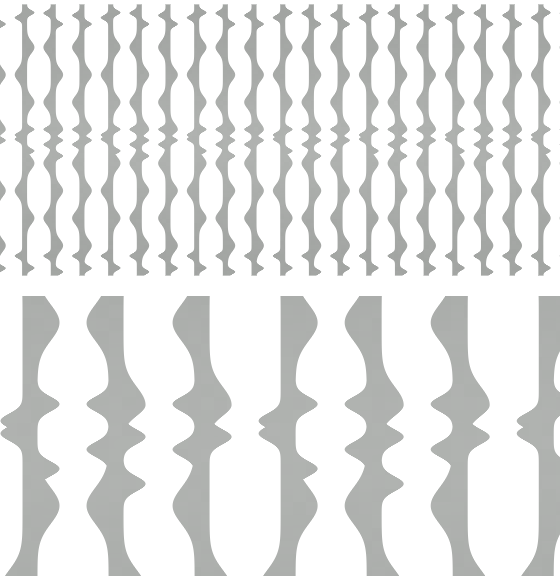
Top: the whole. Bottom: its middle third, enlarged.
A Shadertoy shader for this pattern:

```glsl
// Grey vertical bars with mirrored bulges and small spurs, enclosing white cells.

// Lengths are in canvas heights; the canvas is two units wide.
const float CANVAS_WIDTH = 2.0;
const float PITCH = 0.10243;
const float FIRST_BAR = 0.0878;
const float BAR_HALF = 0.0089;
const float BUMP_REACH = 0.0262;
const float MARGIN = 0.0156;

// Broad bulges alternate between the two sides of a bar.
const float BULGE_STEP = 0.196;
const float INNER_START = 0.169;
const float OUTER_START = 0.267;
const float SEAM_SHIFT = 0.022;
const float BULGE_WIDTH = 0.0215;
const float CUT_WIDTH = 0.013;
const float SPUR_WIDTH = 0.0088;

const vec3 PAPER = vec3(1.0);
const vec3 GREY_DARK = vec3(0.635, 0.645, 0.635);
const vec3 GREY_LIGHT = vec3(0.69, 0.70, 0.69);
const float GRAIN = 0.008;
const float GRAIN_CELLS = 64.0;

// Spur heights from the top, four for each of the three bar kinds.
const float INNER_SPURS[12] = float[12](
    0.045, 0.462, 0.539, 0.957,
    0.047, 0.462, 0.516, 0.914,
    0.055, 0.462, 0.516, 0.914);
const float OUTER_SPURS[12] = float[12](
    0.063, 0.482, 0.497, 0.914,
    0.086, 0.501, 0.557, 0.971,
    0.086, 0.501, 0.501, 0.958);

float hash(vec2 p) {
    vec3 q = fract(p.xyx * 0.1031);
    q += dot(q, q.yzx + 33.33);
    return fract((q.x + q.y) * q.z);
}

float bell(float offset, float width) {
    float t = offset / width;
    return exp(-0.5 * t * t);
}

// Half width of a bar on one side, at a given depth below the top.
float profile(float depth, int kind, bool inner) {
    float bump = 0.0;
    for (int i = 0; i < 4; i++) {
        float spur = inner ? INNER_SPURS[kind * 4 + i] : OUTER_SPURS[kind * 4 + i];
        bump = max(bump, bell(depth - spur, SPUR_WIDTH));

        // The mirrored kind has no outer bulge on odd rows.
        bool missing = !inner && kind == 0 && i % 2 == 1;
        if (missing) continue;
        float center = (inner ? INNER_START : OUTER_START) + BULGE_STEP * float(i);
        if (i >= 2) center += SEAM_SHIFT;
        float offset = depth - center;
        bool cut = !inner && i == 1 && offset > 0.0;
        bump = max(bump, bell(offset, cut ? CUT_WIDTH : BULGE_WIDTH));
    }
    return BAR_HALF + BUMP_REACH * bump;
}

void mainImage(out vec4 fragColor, in vec2 fragCoord) {
    vec2 p = fragCoord / iResolution.xy * vec2(CANVAS_WIDTH, 1.0);
    float depth = 1.0 - p.y;
    float pixel = 1.0 / iResolution.y;

    // Nearest bar; the first of every three is mirrored.
    float column = floor((p.x - FIRST_BAR) / PITCH + 0.5);
    float dx = p.x - FIRST_BAR - column * PITCH;
    int kind = int(mod(column, 3.0));
    bool inner = (kind == 0) == (dx > 0.0);

    // Soft silhouette with blank margins above and below.
    float side = profile(depth, kind, inner) - abs(dx);
    float ends = min(depth, p.y) - MARGIN;
    float ink = clamp(min(side, ends) / pixel + 0.5, 0.0, 1.0);

    // Paler grey toward the centre, with faint grain.
    vec2 c = p - vec2(0.5 * CANVAS_WIDTH, 0.49);
    float glow = exp(-14.0 * c.y * c.y - 0.3 * c.x * c.x);
    vec3 grey = mix(GREY_DARK, GREY_LIGHT, glow);
    grey += GRAIN * (hash(floor(p * GRAIN_CELLS)) - 0.5);

    fragColor = vec4(mix(PAPER, grey, ink), 1.0);
}
```
